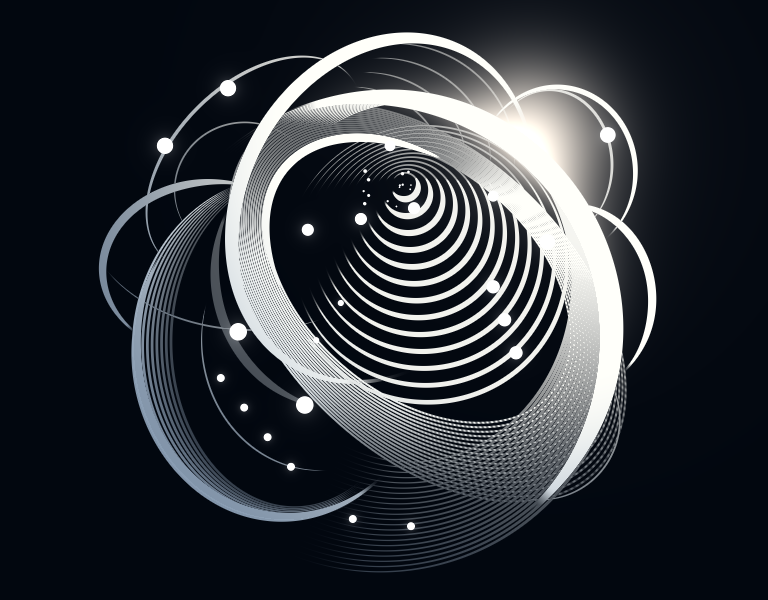
A Shadertoy shader for this background:

```glsl
// A dark sphere of woven white rings around a funnel of crescents, lit from
// the upper right. Families of ellipses are blended from an outer to an inner
// ring; tapered arcs and chains of beads are laid over them.

#define LIGHT_POS vec2(88.5, 77)
#define GLOW_SIZE 8.5
#define WEAVE_STRANDS 18
#define SHELL_STRANDS 22
#define FUNNEL_RINGS 13
#define SIDE_STRANDS 9
#define STRAND_WIDTH 0.17
#define NIGHT vec3(0.006, 0.026, 0.058)
#define COOL vec3(0.56, 0.64, 0.73)
#define WARM vec3(1, 0.94, 0.86)

vec2 p;              // position, canvas height = 100
float pixel;         // size of one pixel in the same units
float ink = 0.0;     // coverage by rings
float sparks = 0.0;  // coverage by beads

float hash(float n) { return fract(sin(n * 91.7) * 4375.5); }

float stroke(float d, float width) {
    return clamp((width - abs(d)) / pixel + 0.5, 0.0, 1.0);
}

// Approximate distance to an ellipse: center in xy, radii in zw
float ellipse(vec4 e, float tilt) {
    float c = cos(tilt), s = sin(tilt);
    vec2 q = mat2(c, -s, s, c) * (p - e.xy) / e.zw;
    float k = length(q);
    return k * (k - 1.0) / max(length(q / e.zw), 1e-4);
}

// 1 in the facing direction, falling to 0 at the angle span
float sector(vec2 v, float facing, float span) {
    float along = dot(v, vec2(cos(facing), sin(facing))) / max(length(v), 1e-3);
    return smoothstep(cos(span), 1.0, along);
}

// Tapered arc; sweep holds facing, span and width
void arc(vec4 e, float tilt, vec3 sweep, float bright) {
    float m = sector(p - e.xy, sweep.x, sweep.y);
    float a = stroke(ellipse(e, tilt), sweep.z * (0.2 + 0.8 * m));
    ink = max(ink, a * smoothstep(0.0, 0.15, m) * bright);
}

void arc(vec4 e, vec3 sweep, float bright) { arc(e, 0.0, sweep, bright); }

// Evenly spaced glowing beads; ends holds both end points
void beads(vec4 ends, int count, float radius) {
    for (int i = 0; i < count; i++) {
        float d = distance(p, mix(ends.xy, ends.zw, float(i) / float(count - 1)));
        sparks += stroke(d, radius) + 0.4 * exp(-d / (radius * 0.8));
    }
}

// Ring families that make up the body
void drawBody() {
    float shade = mix(0.35, 0.95, smoothstep(15.0, 60.0, p.y));
    for (int i = 0; i < SHELL_STRANDS; i++) {
        float t = float(i) / float(SHELL_STRANDS - 1);
        arc(mix(vec4(63.3, 44.5, 39.8, 39.8), vec4(68.5, 53, 27, 30), t), vec3(0.15, 2.2, 0.3), shade);
    }
    for (int i = 0; i < WEAVE_STRANDS; i++) {
        float t = float(i) / float(WEAVE_STRANDS - 1);
        vec4 e = mix(vec4(69.8, 53.2, 29, 19), vec4(71.2, 49.5, 39.7, 24.7), t);
        vec2 v = p - e.xy;
        float dash = 0.5 + 0.5 * sin(atan(v.y, v.x) * 240.0);
        float bright = mix(1.0, dash, 0.6 * sector(v, -0.8, 1.0));
        bright *= 1.0 - 0.55 * t * sector(v, -1.2, 1.5);
        bright *= 1.0 - 0.6 * sector(v, 1.9, 1.1);
        ink = max(ink, stroke(ellipse(e, -0.7 - 0.085 * t), STRAND_WIDTH) * bright);
    }
    for (int i = 0; i < FUNNEL_RINGS; i++) {
        float t = float(i) / float(FUNNEL_RINGS - 1);
        vec4 e = mix(vec4(67.5, 69, 2.2, 2.2), vec4(71, 56, 23.5, 23), t);
        arc(e, -0.3, vec3(-1, 1.9, 0.55 - 0.15 * t), 0.95);
        arc(e, -0.3, vec3(1, 1.7, 0.15), 0.6);
    }
    for (int i = 0; i < SIDE_STRANDS; i++) {
        float t = float(i) / float(SIDE_STRANDS - 1);
        vec4 e = mix(vec4(47.5, 42, 25.3, 28.6), vec4(49, 43, 20.5, 27.5), t);
        arc(e, vec3(3.5, 1.75, 0.23), 0.95 - 0.6 * t);
    }
}

// Broad bands, then thin orbits
void drawOrbits() {
    arc(vec4(63.8, 65, 29.8, 23.8), 1.1, vec3(2.6, 2.4, 1.2), 1.0);
    arc(vec4(62.6, 44.5, 39.3, 39.3), vec3(0.55, 1.5, 2.1), 1.0);
    arc(vec4(69.8, 53.2, 29.2, 19.2), -0.7, vec3(2.3, 1, 0.75), 1.0);
    arc(vec4(47.5, 42, 24.8, 28.2), vec3(3.9, 1.5, 0.95), 0.9);
    arc(vec4(57.5, 55, 21.7, 23.3), vec3(3.6, 0.95, 0.8), 0.35);
    arc(vec4(35.8, 55, 18.7, 14.7), vec3(2.5, 1.4, 0.7), 0.8);
    arc(vec4(95, 50, 13.7, 15.8), vec3(0.4, 1.4, 0.7), 1.0);
    arc(vec4(42.5, 72.5, 21.7, 13.5), 0.785, vec3(2.35, 1.75, 0.3), 0.8);
    arc(vec4(40.8, 68.3, 11.7, 11.3), vec3(2.2, 1.6, 0.15), 0.6);
    arc(vec4(92.7, 71.3, 13.2, 14.2), vec3(0.8, 1.8, 0.45), 1.0);
    arc(vec4(91.7, 72.5, 10.3, 12.5), vec3(0.6, 1.7, 0.25), 0.8);
    arc(vec4(90, 30, 13.3, 13.3), vec3(-0.5, 1.4, 0.15), 0.6);
    arc(vec4(53.3, 43.3, 19.7, 21.7), vec3(3.8, 1, 0.15), 0.7);
    arc(vec4(42, 65, 28, 20), vec3(4.4, 0.9, 0.15), 0.6);
    for (float k = 0.0; k < 4.0; k++)
        arc(vec4(61, 75, 13, 10) + k * vec4(2, 0, 2, 2.5), -0.4, vec3(0.8, 1, 0.15), 0.5);
}

// Bead chains and the dust at the funnel's mouth
void drawBeads() {
    beads(vec4(38, 85.3, 27.5, 75.7), 2, 1.35);
    beads(vec4(39.7, 44.7, 50.8, 32.5), 2, 1.45);
    beads(vec4(101.3, 77.5, 91.2, 59.7), 2, 1.3);
    beads(vec4(82.2, 52.2, 86, 41.2), 3, 1.1);
    beads(vec4(51.3, 61.7, 69, 65.3), 3, 1.0);
    beads(vec4(65, 75.7, 82.2, 67.3), 2, 0.9);
    beads(vec4(36.8, 37, 48.5, 22.2), 4, 0.65);
    beads(vec4(58.8, 13.5, 68.5, 12.3), 2, 0.65);
    beads(vec4(52.7, 43.3, 56.8, 49.5), 2, 0.5);
    for (float k = 1.0; k < 15.0; k++) {
        vec2 speck = vec2(60.5, 65.5) + vec2(8, 6.5) * vec2(hash(k), hash(k + 31.0));
        sparks += stroke(distance(p, speck), 0.12 + 0.2 * hash(k + 7.0));
    }
}

void mainImage(out vec4 fragColor, in vec2 fragCoord) {
    pixel = 100.0 / iResolution.y;
    p = fragCoord * pixel;
    float toLight = distance(p, LIGHT_POS) / GLOW_SIZE;
    float rim = distance(p, vec2(63.3, 44.5)) - 39.8;
    // Glow, softer inside the sphere
    float glow = 0.75 * exp(-0.5 * toLight * toLight) + 0.13 * exp(-0.5 * toLight);
    glow += 0.4 * exp(-abs(rim) / 4.0) * smoothstep(5.6, 0.6, toLight);
    glow *= mix(0.45, 1.0, smoothstep(-9.0, 0.0, rim));
    drawBody();
    drawOrbits();
    drawBeads();
    // Rings turn cooler away from the light
    vec3 tint = mix(COOL, vec3(1, 1, 0.98), smoothstep(9.8, 4.7, toLight));
    vec3 color = mix(NIGHT + WARM * glow, tint, ink);
    color = mix(color, vec3(1), min(sparks, 1.0));
    fragColor = vec4(min(color, 1.0), 1);
}
```
